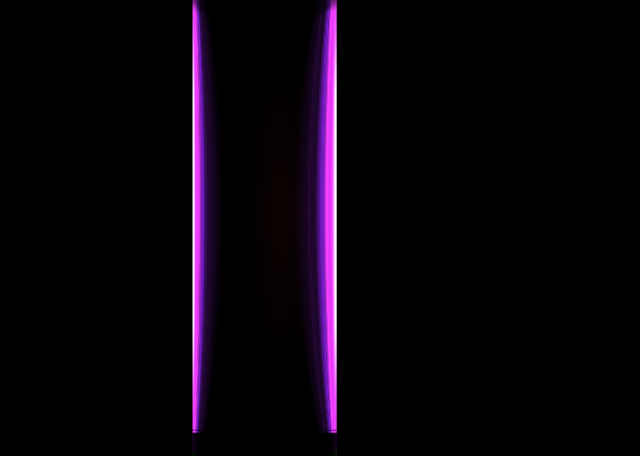
Reproduce this background procedurally as a Shadertoy shader.

```glsl
// Two neon violet glows facing each other inside a dark vertical panel.
// Each glow is a colour ramp over the distance to its panel edge; its width
// swells at mid height, and sine-hash noise adds fine vertical streaks.

const float PANEL_LEFT = 0.3008;
const float PANEL_RIGHT = 0.5260;
const float PANEL_FLOOR = 0.051;
const float GLOW_CENTER = 0.54;

const vec3 HOT_WHITE = vec3(1.00, 0.96, 1.00);
const vec3 MAGENTA = vec3(0.93, 0.24, 1.00);
const vec3 VIOLET = vec3(0.40, 0.09, 0.70);
const vec3 DEEP_PURPLE = vec3(0.14, 0.03, 0.21);
const vec3 EMBER = vec3(0.045, 0.004, 0.006);

float hash(float n) {
    return fract(sin(n * 127.1) * 43758.5453);
}

float noise(float x) {
    float cell = floor(x);
    float f = fract(x);
    return mix(hash(cell), hash(cell + 1.0), f * f * (3.0 - 2.0 * f));
}

// Soft band of ones between two edges
float band(float lo, float hi, float soft, float x) {
    return smoothstep(lo - soft, lo + soft, x) * (1.0 - smoothstep(hi - soft, hi + soft, x));
}

// Colour from the hot edge (u = 0) out to darkness (u > 3)
vec3 glowRamp(float u, float heat) {
    vec3 core = mix(MAGENTA, HOT_WHITE, heat * (1.0 - smoothstep(0.08, 0.34, u)));
    vec3 color = mix(core, VIOLET, smoothstep(0.60, 1.02, u));
    color = mix(color, DEEP_PURPLE, smoothstep(0.95, 1.45, u));
    return color * (1.0 - smoothstep(1.25, 3.1, u));
}

// One glowing edge: dist is the distance inward, width the mid-height size
vec3 edgeGlow(float dist, float y, float width, float streakAmount, float seed) {
    float t = (y - GLOW_CENTER) / 0.5;
    float swell = 1.0 - 0.60 * t * t;
    float u = max(dist, 0.0) / (width * swell);
    float heat = 1.0 - smoothstep(0.45, 0.95, abs(t));

    // Streaks bend with the swelling and fade out at the hot edge
    float streak = 0.65 * noise(u * 9.0 + seed) + 0.35 * noise(u * 21.0 + seed * 2.0);
    float shade = 1.0 + streakAmount * (streak - 0.5) * smoothstep(0.2, 1.0, u);
    float topFade = 1.0 - 0.55 * smoothstep(0.975, 1.005, y + 0.01 * u);
    return glowRamp(u, heat) * shade * topFade;
}

// Weak reflection beneath the floor line, turning green at the bottom
vec3 floorGlow(float dist, float y) {
    vec3 tint = mix(vec3(0.02, 0.12, 0.04), vec3(0.13, 0.02, 0.18), smoothstep(0.0, 0.018, y));
    return tint * exp(-max(dist, 0.0) / 0.0035);
}

void mainImage(out vec4 fragColor, in vec2 fragCoord) {
    vec2 uv = fragCoord / iResolution.xy;
    vec2 pixel = 1.0 / iResolution.xy;
    float fromLeft = uv.x - PANEL_LEFT;
    float fromRight = PANEL_RIGHT - uv.x;

    // Facing glows above the floor
    vec3 glow = edgeGlow(fromLeft, uv.y, 0.0165, 0.7, 3.0)
              + edgeGlow(fromRight, uv.y, 0.0235, 0.9, 17.0);

    // Thin dark scratch just above the floor
    glow *= 1.0 - 0.45 * band(0.055, 0.058, 0.0015, uv.y);

    // Faint warm haze between the glows
    vec2 haze = (uv - vec2(0.438, 0.53)) / vec2(0.035, 0.24);
    glow += EMBER * exp(-dot(haze, haze));

    // Floor reflection and panel mask
    vec3 under = floorGlow(fromLeft, uv.y) + floorGlow(fromRight, uv.y);
    float above = smoothstep(-pixel.y, pixel.y, uv.y - PANEL_FLOOR);
    float inside = band(PANEL_LEFT, PANEL_RIGHT, 0.5 * pixel.x, uv.x);
    vec3 color = mix(under, glow, above) * inside;

    fragColor = vec4(clamp(color, 0.0, 1.0), 1.0);
}
```
